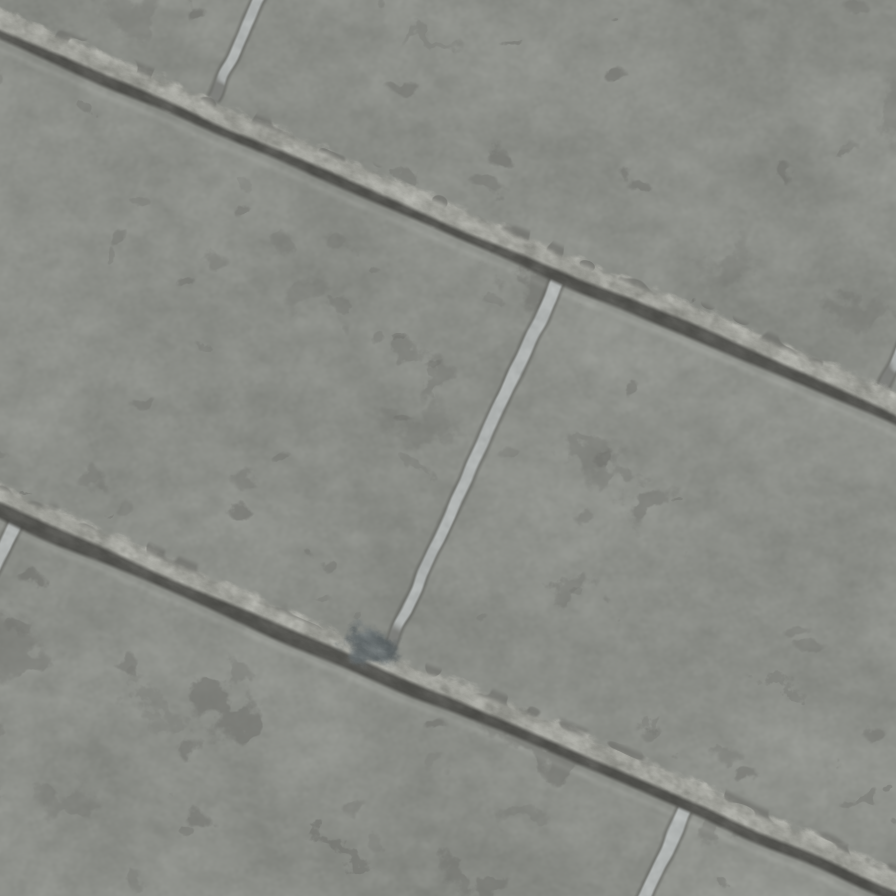
Write a Shadertoy shader that draws this texture.

```glsl
// Weathered grey paving slabs in tilted running-bond rows, with bevelled bed joints and pale mortar cross joints.

// Layout, in canvas heights
const float TILT = 0.406;            // slope of the rows, radians
const float ROW_HEIGHT = 0.488;
const float ROW_START = 0.0362;
const float SLAB_LENGTH = 0.814;
const float JOINT_START = 0.6895;    // cross joint of row zero
const float BOND_SHIFT = 0.378;      // offset of every other row
const float ROW_DRIFT = -0.0143;     // extra offset per row
const float JOINT_SKEW = -0.026;
const float JOINT_HALF = 0.0075;
const float BEVEL_WIDTH = 0.028;
const vec2 STAIN_POS = vec2(0.668, 0.503);

// Colours
const vec3 STONE = vec3(0.553, 0.562, 0.540);
const vec3 BEVEL = vec3(0.635, 0.637, 0.610);
const vec3 MORTAR = vec3(0.685, 0.700, 0.695);
const vec3 GAP = vec3(0.305, 0.305, 0.290);
const vec3 SMUDGE = vec3(0.430, 0.432, 0.415);
const vec3 STAIN = vec3(0.385, 0.415, 0.425);

float hash(vec2 p) {
    vec3 q = fract(p.xyx * vec3(0.1031, 0.1030, 0.0973));
    q += dot(q, q.yzx + 33.33);
    return fract((q.x + q.y) * q.z);
}

float noise(vec2 p) {
    vec2 i = floor(p), f = fract(p);
    f = f * f * (3.0 - 2.0 * f);
    return mix(mix(hash(i), hash(i + vec2(1, 0)), f.x),
               mix(hash(i + vec2(0, 1)), hash(i + vec2(1, 1)), f.x), f.y);
}

float fbm(vec2 p) {
    float sum = 0.0, amp = 0.5;
    for (int i = 0; i < 5; i++) {
        sum += amp * noise(p);
        p = mat2(1.6, 1.2, -1.2, 1.6) * p + 7.3;
        amp *= 0.5;
    }
    return sum;
}

// Soft ragged spots, at most one per grid cell
float spots(vec2 p, float cells, float density) {
    vec2 g = p * cells + 1.2 * (fbm(p * 26.0) - 0.5);
    vec2 id = floor(g);
    float cover = 0.0;
    for (int y = -1; y <= 1; y++)
        for (int x = -1; x <= 1; x++) {
            vec2 c = id + vec2(x, y);
            vec2 centre = c + vec2(hash(c + 3.1), hash(c + 17.7));
            float radius = mix(0.12, 0.34, hash(c + 41.3));
            float rim = length((g - centre) * vec2(0.8, 1.15)) + 0.25 * (fbm(p * 70.0) - 0.5);
            float strength = step(hash(c + 59.9), density) * mix(0.35, 1.0, hash(c + 71.0));
            cover = max(cover, strength * (1.0 - smoothstep(radius * 0.5, radius, rim)));
        }
    return cover;
}

// One inside a band of the given half width, with a soft edge
float band(float d, float halfWidth, float soft) {
    return 1.0 - smoothstep(halfWidth - soft, halfWidth + soft, abs(d));
}

void mainImage(out vec4 fragColor, in vec2 fragCoord) {
    float px = 1.0 / iResolution.y;
    vec2 p = fragCoord * px;
    p.y = 1.0 - p.y;
    float soft = max(px, 0.0018);

    // Row space: x along the row, y down across it
    vec2 q = mat2(cos(TILT), -sin(TILT), sin(TILT), cos(TILT)) * p;
    float v = q.y - ROW_START + 0.004 * (noise(vec2(q.x * 14.0, 2.0)) - 0.5);
    float row = floor(v / ROW_HEIGHT);
    float line = floor(v / ROW_HEIGHT + 0.5);
    float bed = v - line * ROW_HEIGHT;
    float across = v / ROW_HEIGHT - row;

    // Cross joint distance and slab index
    float u = q.x - JOINT_START - BOND_SHIFT * mod(row, 2.0) - ROW_DRIFT * row
            - JOINT_SKEW * (across - 0.5) * ROW_HEIGHT;
    float slab = floor(u / SLAB_LENGTH);
    float joint = u - SLAB_LENGTH * floor(u / SLAB_LENGTH + 0.5);
    joint += 0.003 * (noise(q * 45.0) - 0.5);

    // Stone: slab tone, clouds, grain and smudges
    float grain = noise(q * 190.0) - 0.5;
    vec3 col = STONE + 0.016 * (hash(vec2(slab, row) + 9.0) - 0.5);
    col += 0.075 * (fbm(q * vec2(9.0, 12.0)) - 0.48);
    col += 0.065 * (fbm(p * vec2(38.0, 55.0) + 5.0) - 0.48) + 0.018 * grain;
    col = mix(col, SMUDGE, 0.55 * spots(p, 9.0, 0.30));
    col = mix(col, SMUDGE, 0.60 * spots(p + 4.7, 23.0, 0.16));

    // Cross joint: dark rims, pale mortar, worn away at the foot
    float inRow = smoothstep(0.003, 0.006, bed) + 1.0 - smoothstep(-BEVEL_WIDTH - 0.003, -BEVEL_WIDTH + 0.003, bed);
    inRow = min(inRow, 1.0);
    float width = JOINT_HALF * mix(1.1, 0.8, across);
    float worn = smoothstep(0.87, 0.90, across + 0.04 * (noise(q * 60.0) - 0.5));
    vec3 mortar = MORTAR + 0.09 * (fbm(q * 60.0) - 0.5) + 0.03 * grain;
    mortar = mix(mortar, SMUDGE, worn * 0.75);
    col = mix(col, GAP, 0.42 * inRow * band(joint, width + 0.002, 0.0025));
    col = mix(col, mortar, inRow * band(joint, width - 0.001, soft));

    // Bed joint: rough pale bevel above a dark gap
    float rough = fbm(q * vec2(55.0, 90.0)) - 0.48;
    float bevel = band(bed + 0.5 * BEVEL_WIDTH, 0.46 * BEVEL_WIDTH + 0.014 * rough, 0.004);
    col = mix(col, BEVEL + 0.28 * rough + 0.05 * grain, 0.85 * bevel);
    float pits = smoothstep(0.60, 0.72, noise(q * vec2(50.0, 75.0) + 3.0));
    col = mix(col, SMUDGE, 0.65 * pits * band(bed + BEVEL_WIDTH, 0.005, 0.004));
    float gapHalf = mix(0.0045, 0.0085, noise(vec2(q.x * 7.0, line * 5.0))) + 0.001 * line;
    col = mix(col, GAP + 0.12 * rough, 0.9 * band(bed, gapHalf, 0.003));
    col += 0.035 * band(bed - 0.015, 0.003, 0.004);

    // Damp stain at the foot of a cross joint
    float damp = length((q - STAIN_POS) * vec2(0.85, 1.2)) + 0.05 * (fbm(q * 50.0) - 0.48);
    col = mix(col, STAIN + 0.25 * rough, 0.85 * (1.0 - smoothstep(0.014, 0.034, damp)));

    fragColor = vec4(col, 1.0);
}
```
